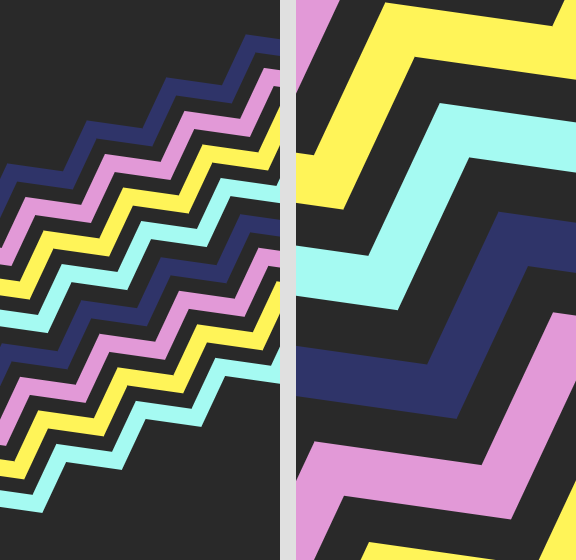
Left: the whole. Right: its middle third, enlarged.
A WebGL 1 fragment shader for this pattern:

```glsl
precision highp float;
// Two groups of four coloured zigzag bands climbing to the right over charcoal.

uniform vec2 u_resolution;

// Triangle wave of period 1: 0 at whole numbers, 1 halfway between.
float triangleWave(float t) {
  return 2.0 * abs(fract(t + 0.5) - 0.5);
}

vec3 bandColour(float index) {
  if (index < 0.5) return vec3(0.184, 0.204, 0.412);  // navy
  if (index < 1.5) return vec3(0.886, 0.600, 0.843);  // pink
  if (index < 2.5) return vec3(1.000, 0.957, 0.345);  // yellow
  return vec3(0.647, 0.980, 0.949);                   // aqua
}

void main() {
  // Canvas width is one unit; the origin sits on a peak of the top band.
  vec2 p = gl_FragCoord.xy / u_resolution.x - vec2(0.31, 1.570);

  // Rotate into the zigzag's own axes: along it, and down across it.
  vec2 axis = vec2(0.8795, 0.476);
  float along = dot(p, axis);
  float across = dot(p, vec2(axis.y, -axis.x));

  // Depth below the upper edge of the top band.
  float depth = across - 0.1195 * triangleWave(along / 0.3228);

  // Turns depth into pixels measured square to the slanted strokes.
  float pixelsPerDepth = 0.804 * u_resolution.x;

  vec3 colour = vec3(0.161);
  for (int group = 0; group < 2; group++) {
    for (int band = 0; band < 4; band++) {
      float top = float(group) * 0.5557 + float(band) * 0.1362;
      float halfWidth = 0.0368;
      float edge = abs(depth - top - halfWidth) - halfWidth;
      float coverage = clamp(0.5 - edge * pixelsPerDepth, 0.0, 1.0);
      colour = mix(colour, bandColour(float(band)), coverage);
    }
  }

  gl_FragColor = vec4(colour, 1.0);
}
```
